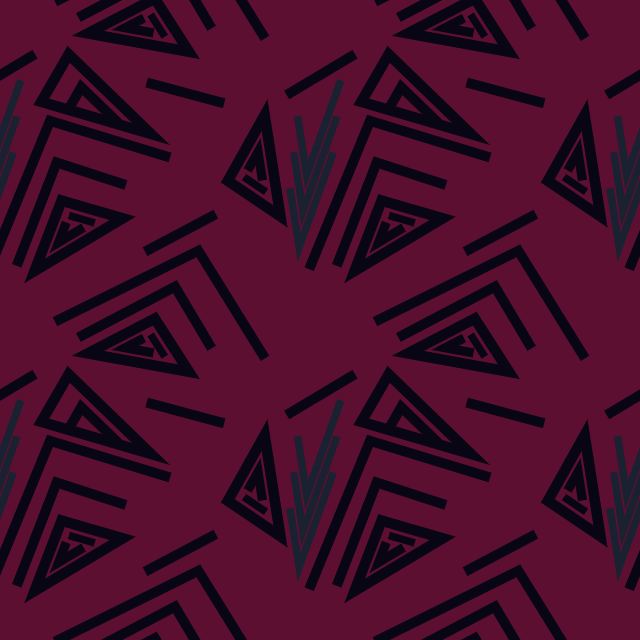
Give the GLSL for this pattern, as a WebGL 1 fragment shader.

```glsl
precision highp float;
// Angular pattern of nested triangles, mitered chevrons and loose bars on a flat ground.
// One square cell, TILE units wide with y pointing down, repeats a whole number of times;
// shapes crossing a cell border are wrapped by measuring four shifted copies.
uniform vec2 u_resolution;

#define REPEATS 2.0
#define TILE 384.0
#define BAR_HALF 6.0
#define REED_HALF 4.5
#define RING 12.7
#define CORE_INSET 21.0
#define CORE_HALF 5.5
#define CORE_LENGTH 0.74
#define REED_STEP vec2(4.5, -43.3)
#define GROUND vec3(0.36, 0.06, 0.19)
#define INK vec3(0.03, 0.02, 0.08)
#define SLATE vec3(0.10, 0.13, 0.19)

float cross2(vec2 a, vec2 b) { return a.x * b.y - a.y * b.x; }

// Straight bar with square ends
float bar(vec2 p, vec2 a, vec2 b, float halfWidth) {
  vec2 along = normalize(b - a);
  vec2 q = p - 0.5 * (a + b);
  float end = abs(dot(q, along)) - 0.5 * distance(a, b);
  return max(end, abs(cross2(along, q)) - halfWidth);
}

// Two legs from a corner, sharp miter at the corner and square ends
float chevron(vec2 p, vec2 a, vec2 corner, vec2 b, float halfWidth) {
  vec2 u = normalize(a - corner), v = normalize(b - corner);
  vec2 q = p - corner;
  float turn = sign(cross2(u, v));
  float sideU = -turn * cross2(u, q);
  float sideV = turn * cross2(v, q);
  float end = sideU > sideV ? dot(q, u) - distance(a, corner)
                            : dot(q, v) - distance(b, corner);
  return max(abs(max(sideU, sideV)) - halfWidth, end);
}

// Band lying just inside the edges of a triangle
float triangleRing(vec2 p, vec2 a, vec2 b, vec2 c) {
  float turn = sign(cross2(b - a, c - a));
  float ab = turn * cross2(normalize(b - a), p - a);
  float bc = turn * cross2(normalize(c - b), p - b);
  float ca = turn * cross2(normalize(a - c), p - c);
  return abs(min(ab, min(bc, ca)) - 0.5 * RING) - 0.5 * RING;
}

// Ring holding a thick V at its tip and a bar along the opposite edge
float nestedTriangle(vec2 p, vec2 tip, vec2 b, vec2 c) {
  vec3 sides = vec3(distance(b, c), distance(c, tip), distance(tip, b));
  float perimeter = sides.x + sides.y + sides.z;
  vec2 center = (sides.x * tip + sides.y * b + sides.z * c) / perimeter;
  float inradius = abs(cross2(b - tip, c - tip)) / perimeter;
  float shrink = 1.0 - CORE_INSET / inradius;
  vec2 coreTip = mix(center, tip, shrink);
  vec2 coreB = mix(center, b, shrink);
  vec2 coreC = mix(center, c, shrink);
  float d = triangleRing(p, tip, b, c);
  d = min(d, chevron(p, mix(coreTip, coreB, CORE_LENGTH), coreTip,
                     mix(coreTip, coreC, CORE_LENGTH), CORE_HALF));
  return min(d, bar(p, coreB, mix(coreB, coreC, 1.1), REED_HALF));
}

float inkShapes(vec2 p) {
  // Open triangle with a peak standing on its base
  float d = triangleRing(p, vec2(81, 55), vec2(204, 174), vec2(40, 126));
  d = min(d, chevron(p, vec2(84, 128), vec2(97.5, 104.5), vec2(142, 147.5), BAR_HALF));
  // Three turned copies of the filled triangle
  d = min(d, nestedTriangle(p, vec2(29, 340), vec2(70, 233), vec2(163, 260)));
  d = min(d, nestedTriangle(p, vec2(86, 427), vec2(188, 374), vec2(240, 455)));
  d = min(d, nestedTriangle(p, vec2(321, 119), vec2(265, 219), vec2(345, 273)));
  // Chevrons echoing two of them
  d = min(d, chevron(p, vec2(-13, 323), vec2(60, 145), vec2(204, 189), BAR_HALF));
  d = min(d, chevron(p, vec2(20, 319), vec2(68, 195), vec2(151, 222), BAR_HALF));
  d = min(d, chevron(p, vec2(66, 386), vec2(238, 301), vec2(318, 430), BAR_HALF));
  d = min(d, chevron(p, vec2(94, 405), vec2(210, 344), vec2(254, 418), BAR_HALF));
  // Loose bars
  d = min(d, bar(p, vec2(174, 302), vec2(259, 257), BAR_HALF));
  d = min(d, bar(p, vec2(176, 99), vec2(269, 124), BAR_HALF));
  return min(d, bar(p, vec2(344, 114), vec2(426, 65), BAR_HALF));
}

// Stack of three narrow V shapes
float reeds(vec2 p) {
  float d = TILE;
  for (int i = 0; i < 3; i++) {
    vec2 q = p - float(i) * REED_STEP;
    d = min(d, chevron(q, vec2(348, 226), vec2(359, 296.5), vec2(400, 183), REED_HALF));
  }
  return d;
}

void main() {
  vec2 uv = gl_FragCoord.xy / u_resolution;
  vec2 origin = vec2(-24, 48);
  vec2 p = mod(vec2(uv.x, 1.0 - uv.y) * REPEATS * TILE - origin, TILE) + origin;
  float ink = TILE, slate = TILE;
  for (int j = 0; j < 2; j++) {
    for (int i = 0; i < 2; i++) {
      vec2 q = p + TILE * vec2(i, j);
      ink = min(ink, inkShapes(q));
      slate = min(slate, reeds(q));
    }
  }
  // Edge smoothing about one pixel wide
  float soft = 0.6 * REPEATS * TILE / min(u_resolution.x, u_resolution.y);
  vec3 color = mix(SLATE, GROUND, smoothstep(-soft, soft, slate));
  color = mix(INK, color, smoothstep(-soft, soft, ink));
  gl_FragColor = vec4(color, 1.0);
}
```
